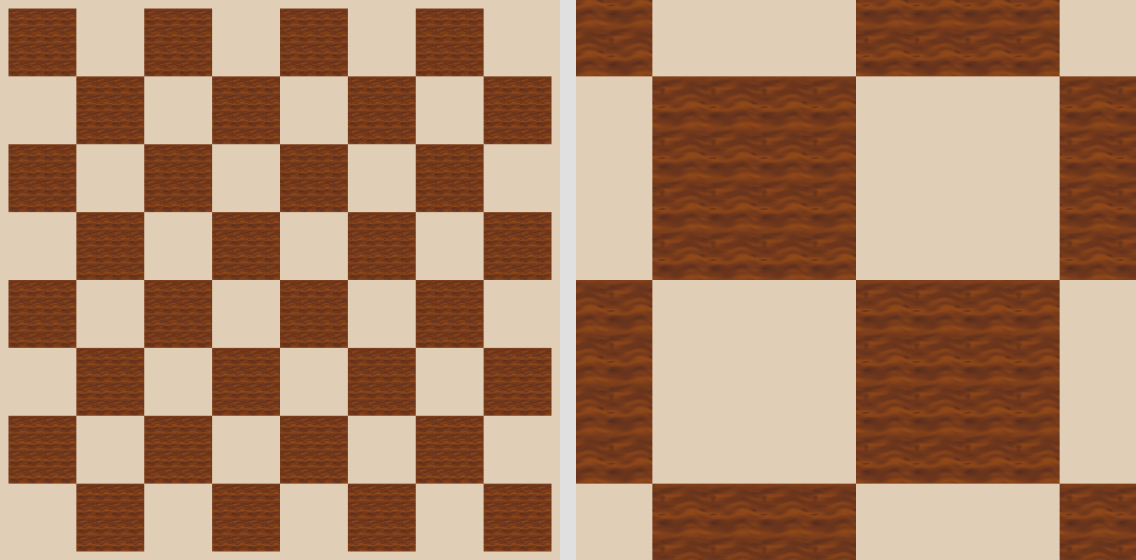
Left: the whole. Right: its middle third, enlarged.
Reproduce this pattern procedurally as a Shadertoy shader.

```glsl
// An eight by eight checkerboard with a thin cream margin and dark wooden squares.
// The wood is wrapped value noise, stretched along the grain, that tiles four
// times per square; square edges are smoothed by their distance in pixels.

const float SQUARES = 8.0;
const float MARGIN = 0.125;          // in squares
const float TILES_PER_SQUARE = 4.0;
const float TAU = 6.2831853;

const vec3 CREAM = vec3(0.88, 0.81, 0.715);
const vec3 WOOD_DARK = vec3(0.32, 0.165, 0.115);
const vec3 WOOD_MID = vec3(0.445, 0.22, 0.11);
const vec3 WOOD_WARM = vec3(0.60, 0.30, 0.09);

// Integer hash of a lattice point, 0 to 1
float hash(ivec2 cell, uint seed) {
    uint h = uint(cell.x) * 1597334677u ^ uint(cell.y) * 3812015801u ^ seed * 2798796415u;
    h = (h ^ (h >> 15)) * 2246822519u;
    h = (h ^ (h >> 13)) * 3266489917u;
    h ^= h >> 16;
    return float(h & 65535u) / 65535.0;
}

// Value noise that repeats over every unit tile
float tiledNoise(vec2 tile, ivec2 count, uint seed) {
    vec2 p = fract(tile) * vec2(count);
    ivec2 a = ivec2(floor(p)) % count;
    ivec2 b = (a + 1) % count;
    vec2 f = fract(p);
    f = f * f * (3.0 - 2.0 * f);
    float low = mix(hash(a, seed), hash(ivec2(b.x, a.y), seed), f.x);
    float high = mix(hash(ivec2(a.x, b.y), seed), hash(b, seed), f.x);
    return mix(low, high, f.y);
}

vec3 wood(vec2 tile) {
    // Slight waviness along the grain
    tile.y += 0.035 * sin(TAU * tile.x) + 0.015 * sin(TAU * 2.0 * tile.x + 1.3);

    // Broad and fine streaks, with a warm band where tiles meet
    float broad = tiledNoise(tile, ivec2(2, 8), 3u);
    float fine = tiledNoise(tile, ivec2(4, 14), 11u);
    float band = pow(0.5 + 0.5 * cos(TAU * (tile.y - 0.04)), 6.0);
    float tone = 0.7 * (broad - 0.5) + 0.85 * (fine - 0.5) + 0.38 * band - 0.05;
    vec3 color = mix(WOOD_MID, WOOD_WARM, clamp(tone * 1.3, 0.0, 1.0));
    color = mix(color, WOOD_DARK, clamp(-tone * 1.3, 0.0, 1.0));

    // Sparse dark pores
    float pore = smoothstep(0.72, 0.95, tiledNoise(tile, ivec2(5, 12), 29u));
    return mix(color, WOOD_DARK, 0.55 * pore * (1.0 - band));
}

// Coverage of the odd squares, smoothed over one pixel
float checker(vec2 board, float pixel) {
    vec2 edge = 0.5 - abs(mod(board - 0.5, 2.0) - 1.0);
    vec2 odd = clamp(edge / pixel + 0.5, 0.0, 1.0);
    return odd.x + odd.y - 2.0 * odd.x * odd.y;
}

// Coverage of the whole board
float boardMask(vec2 board, float pixel) {
    vec2 inside = clamp(min(board, SQUARES - board) / pixel + 0.5, 0.0, 1.0);
    return inside.x * inside.y;
}

void mainImage(out vec4 fragColor, in vec2 fragCoord) {
    float side = min(iResolution.x, iResolution.y);
    float span = SQUARES + 2.0 * MARGIN;
    float pixel = span / side;
    vec2 uv = (fragCoord - 0.5 * iResolution.xy) / side + 0.5;
    vec2 board = uv * span - MARGIN;

    // Clamping keeps the outer edges from being smoothed twice
    vec2 inner = clamp(board, vec2(0.5 * pixel), vec2(SQUARES - 0.5 * pixel));
    float dark = checker(inner, pixel) * boardMask(board, pixel);
    fragColor = vec4(mix(CREAM, wood(board * TILES_PER_SQUARE), dark), 1.0);
}
```
